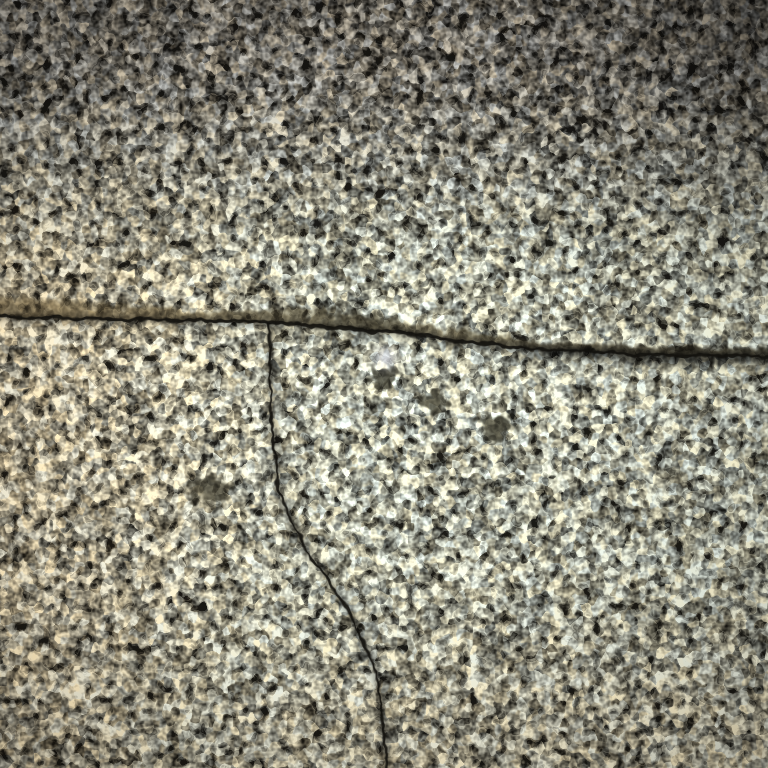
Give the GLSL for this texture, as a WebGL 2 fragment shader.

```glsl
#version 300 es
precision highp float;

#define CLUMP_FREQ 46.0
#define FLECK_FREQ 100.0
#define GRAIN_FREQ 112.0
#define GRAIN_SHARPNESS 15.0
#define STONE_TONE 0.635
#define SEAM_HALF_WIDTH 0.0019
#define CRACK_HALF_WIDTH 0.0016
#define EDGE_ROUGHNESS 0.0042

uniform vec2 u_resolution;
out vec4 fragColor;

const vec3 DARK_MICA = vec3(0.10, 0.095, 0.08);
const vec3 PALE_FELDSPAR = vec3(0.97, 0.96, 0.90);
const vec3 GROOVE = vec3(0.07, 0.065, 0.05);
const vec3 BEVEL_DIRT = vec3(0.43, 0.39, 0.30);

// Knots: (x, height) for the seam, (y, offset) for the crack
const vec2 SEAM[8] = vec2[8](
    vec2(0.0, 0.588), vec2(0.15, 0.584), vec2(0.352, 0.581), vec2(0.43, 0.573),
    vec2(0.521, 0.565), vec2(0.703, 0.544), vec2(0.85, 0.538), vec2(1.0, 0.535));
const vec2 CRACK[8] = vec2[8](
    vec2(0.0, 0.504), vec2(0.089, 0.495), vec2(0.141, 0.484), vec2(0.212, 0.449),
    vec2(0.29, 0.395), vec2(0.362, 0.362), vec2(0.453, 0.354), vec2(0.581, 0.35));
// Dark inclusions: centre and radius
const vec3 PITS[4] = vec3[4](
    vec3(0.277, 0.362, 0.027), vec3(0.564, 0.477, 0.018),
    vec3(0.645, 0.443, 0.022), vec3(0.501, 0.508, 0.018));

vec2 hash2(vec2 p) {
    vec3 q = fract(p.xyx * vec3(0.1031, 0.1030, 0.0973));
    q += dot(q, q.yzx + 33.33);
    return fract((q.xx + q.yz) * q.zy);
}

float cornerSlope(vec2 cell, vec2 offset) {
    float angle = 6.2832 * hash2(cell).x;
    return dot(vec2(cos(angle), sin(angle)), offset);
}

float gradientNoise(vec2 p) {
    vec2 i = floor(p), f = fract(p);
    vec2 u = f * f * f * (f * (f * 6.0 - 15.0) + 10.0);
    vec2 e = vec2(1.0, 0.0);
    return mix(mix(cornerSlope(i, f), cornerSlope(i + e, f - e), u.x),
               mix(cornerSlope(i + e.yx, f - e.yx), cornerSlope(i + 1.0, f - 1.0), u.x), u.y);
}

// Soft-edged crystal cells: x is brightness, y is hue
vec2 crystals(vec2 p) {
    vec2 base = floor(p), sum = vec2(0.0);
    float total = 0.0;
    for (int k = 0; k < 9; k++) {
        vec2 cell = base + vec2(k % 3, k / 3) - 1.0;
        vec2 d = cell + hash2(cell) - p;
        float w = exp(-GRAIN_SHARPNESS * dot(d, d));
        sum += w * hash2(cell + 217.0);
        total += w;
    }
    return sum / max(total, 1e-14);
}

float curveAt(vec2 knots[8], float t) {
    float v = knots[0].y;
    for (int k = 0; k < 7; k++) {
        float s = clamp((t - knots[k].x) / (knots[k + 1].x - knots[k].x), 0.0, 1.0);
        v += s * (knots[k + 1].y - knots[k].y);
    }
    return v;
}

float bump(float x, float centre, float width) {
    float d = (x - centre) / width;
    return exp(-d * d);
}

void main() {
    vec2 uv = gl_FragCoord.xy / u_resolution;
    float px = 1.0 / min(u_resolution.x, u_resolution.y);
    float upper = smoothstep(0.58, 0.95, uv.y);

    // Speckled granite with scattered dark mica
    float clump = gradientNoise(uv * CLUMP_FREQ + 7.0);
    float fleck = gradientNoise(uv * FLECK_FREQ + 31.0);
    float fine = gradientNoise(uv * 210.0 + 53.0);
    vec2 grain = crystals(uv * GRAIN_FREQ + 0.7 * vec2(clump, fleck));
    float tone = STONE_TONE + 0.36 * clump + 0.46 * fleck + 0.38 * fine + 0.60 * (grain.x - 0.5);
    float mica = gradientNoise(uv * 74.0 + 91.0) + 0.35 * fine;
    tone -= 0.36 * smoothstep(0.16, 0.36, mica) + 0.12 * upper;
    tone += 0.10 * gradientNoise(uv * 13.0 + 3.0);
    vec3 color = mix(DARK_MICA, PALE_FELDSPAR, clamp(tone, 0.0, 1.0));
    color *= 1.0 + (grain.y - 0.5) * vec3(0.07, 0.0, -0.12);

    // Dark inclusions and one pale crystal
    for (int k = 0; k < 4; k++) {
        float d = length((uv - PITS[k].xy) * vec2(0.9, 1.1)) + 0.012 * clump + 0.014 * fleck;
        float pit = 1.0 - smoothstep(0.6, 1.05, d / PITS[k].z);
        color = mix(color, vec3(0.25, 0.24, 0.20) * (0.6 + 0.6 * tone), 0.82 * pit);
    }
    float glint = exp(-dot(uv - vec2(0.502, 0.534), uv - vec2(0.502, 0.534)) / 0.00018);
    color = mix(color, vec3(0.90, 0.89, 0.95), 0.65 * glint);

    // Lamp falloff with warm sides and a cooler middle
    vec2 fromLamp = (uv - vec2(0.48, 0.48)) * vec2(0.85, 1.04);
    float light = 1.12 - 0.92 * dot(fromLamp, fromLamp) - 0.10 * upper;
    light -= 0.13 * smoothstep(0.6, 1.0, uv.x) * smoothstep(0.5, 1.0, uv.y);
    float warmth = smoothstep(0.5, 0.0, uv.x) * smoothstep(0.95, 0.6, uv.y);
    warmth = max(warmth, 0.6 * smoothstep(0.3, 0.0, uv.y));
    vec3 tint = mix(vec3(0.98, 1.0, 0.97), vec3(1.03, 0.99, 0.91), warmth);
    tint = mix(tint, vec3(1.01, 0.99, 0.98), smoothstep(0.65, 0.95, uv.y));

    // Worn bevel along the seam
    float wander = EDGE_ROUGHNESS * (gradientNoise(uv * 38.0) + 0.7 * gradientNoise(uv * 105.0 + 11.0));
    float above = uv.y - curveAt(SEAM, uv.x) + wander;
    float middle = bump(uv.x, 0.46, 0.11);
    float right = smoothstep(0.62, 0.75, uv.x);
    float bevelHeight = 0.012 + 0.017 * smoothstep(0.3, 0.0, uv.x) + 0.011 * middle;
    float bevel = smoothstep(-0.002, 0.002, above)
                * (1.0 - smoothstep(0.6, 1.25, above / bevelHeight + 0.5 * clump + 0.3 * fleck));
    vec3 dirt = BEVEL_DIRT * (0.6 + 0.7 * tone) * (1.0 - 0.4 * max(middle, right));
    color = mix(color, dirt, 0.8 * bevel);
    color *= 1.0 - 0.4 * right * bump(above, -0.005, 0.009);
    color *= tint * light;

    // Horizontal seam
    float seamWidth = SEAM_HALF_WIDTH * (1.0 + 0.5 * middle + 0.9 * fleck);
    color *= 1.0 - 0.42 * bump(above, 0.0, 0.008);
    float seam = 1.0 - smoothstep(seamWidth - px, seamWidth + px, abs(above));
    color = mix(color, GROOVE, 0.9 * seam);

    // Branching crack below the seam
    float slant = mix(1.0, 0.84, bump(uv.y, 0.25, 0.1));
    float across = slant * (uv.x - curveAt(CRACK, uv.y) + wander);
    float below = 1.0 - smoothstep(-px, px, above);
    float crackWidth = CRACK_HALF_WIDTH * (1.0 + 0.9 * clump);
    float crack = 1.0 - smoothstep(crackWidth - px, crackWidth + px, abs(across));
    color *= 1.0 - 0.36 * below * bump(across, 0.001, 0.008);
    color = mix(color, GROOVE, 0.9 * crack * below);

    fragColor = vec4(clamp(color, 0.0, 1.0), 1.0);
}
```
